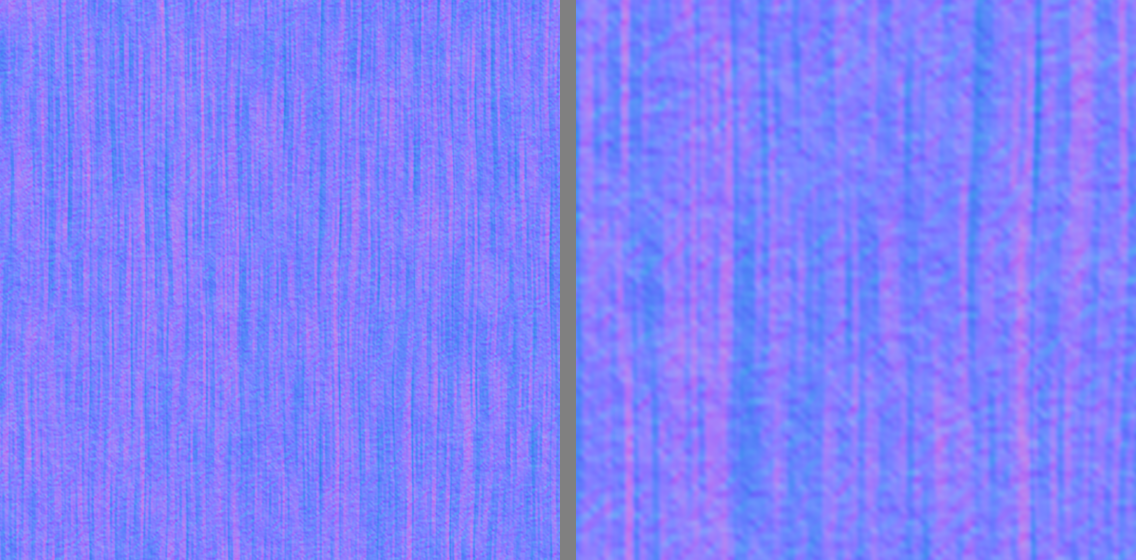
Left, the full canvas; right, a detail of the centre.
This texture map is drawn by a WebGL 1 fragment shader. Its source:

```glsl
precision highp float;
// Normal map of vertical fibrous grain: long streaks, thin creases and a fine rough surface.
uniform vec2 u_resolution;

float hash(vec2 p) {
  vec3 q = fract(p.xyx * vec3(0.1031, 0.1030, 0.0973));
  q += dot(q, q.yzx + 33.33);
  return fract((q.x + q.y) * q.z);
}

// Smooth value noise centred on zero, from -0.5 to 0.5
float noise(vec2 p) {
  vec2 cell = floor(p), f = fract(p);
  f = f * f * (3.0 - 2.0 * f);
  float low = mix(hash(cell), hash(cell + vec2(1.0, 0.0)), f.x);
  float high = mix(hash(cell + vec2(0.0, 1.0)), hash(cell + 1.0), f.x);
  return mix(low, high, f.y) - 0.5;
}

// Small bumps stretched along the rising diagonal
float bumpHeight(vec2 p) {
  vec2 q = vec2(p.x + p.y, p.y - p.x);
  return noise(q * vec2(75.0, 125.0) + 300.0) + 0.55 * noise(p * 235.0 + 70.0);
}

// One crease per column: a narrow lit flank beside a thin shaded edge
float creaseTilt(vec2 p, float columns) {
  float x = p.x * columns, id = floor(x);
  float d = x - id - mix(0.4, 0.8, hash(vec2(id, 7.0)));
  float strength = 0.25 + 0.75 * hash(vec2(id, 19.0));
  strength *= clamp(0.75 + 1.5 * noise(vec2(id * 5.3, p.y * 6.0)), 0.0, 1.3);
  float flank = exp(-pow((d + 0.14) / 0.10, 2.0));
  float edge = exp(-pow(d / 0.06, 2.0));
  return strength * (0.13 * flank - 0.20 * edge);
}

// Streaks from narrow bands down to hair-thin fibres
float fibreTilt(vec2 p) {
  return 0.05 * noise(p * vec2(48.0, 2.0) + 11.0)
       + 0.13 * noise(p * vec2(120.0, 5.0) + 43.0)
       + 0.30 * noise(p * vec2(240.0, 10.0) + 91.0);
}

void main() {
  vec2 p = gl_FragCoord.xy / u_resolution;

  // Fibres sway slightly along their length
  vec2 swayed = p;
  swayed.x += 0.002 * sin(6.0 * p.y + 9.0 * p.x) + 0.001 * sin(17.0 * p.y + 31.0 * p.x);
  swayed.x += 0.003 * noise(p * vec2(9.0, 6.0) + 5.0);

  vec2 tilt = vec2(0.003, 0.006);
  tilt.x += fibreTilt(swayed) + creaseTilt(swayed, 29.0);
  tilt.y -= 0.08 * tilt.x;

  // Soft patches
  tilt += vec2(0.03, 0.02) * noise(p * vec2(17.0, 24.0) + 130.0);
  tilt += vec2(0.05, 0.03) * noise(p * vec2(40.0, 55.0) + 210.0);

  // Rough surface, from the slope of the bumps
  vec2 e = vec2(0.001, 0.0);
  tilt += vec2(0.21, 0.25) * vec2(bumpHeight(p + e.xy) - bumpHeight(p - e.xy),
                                  bumpHeight(p + e.yx) - bumpHeight(p - e.yx));

  // Tilt to a unit normal, packed as colour
  vec3 normal = normalize(vec3(2.0 * tilt, 1.0));
  gl_FragColor = vec4(0.5 + 0.5 * normal, 1.0);
}
```
